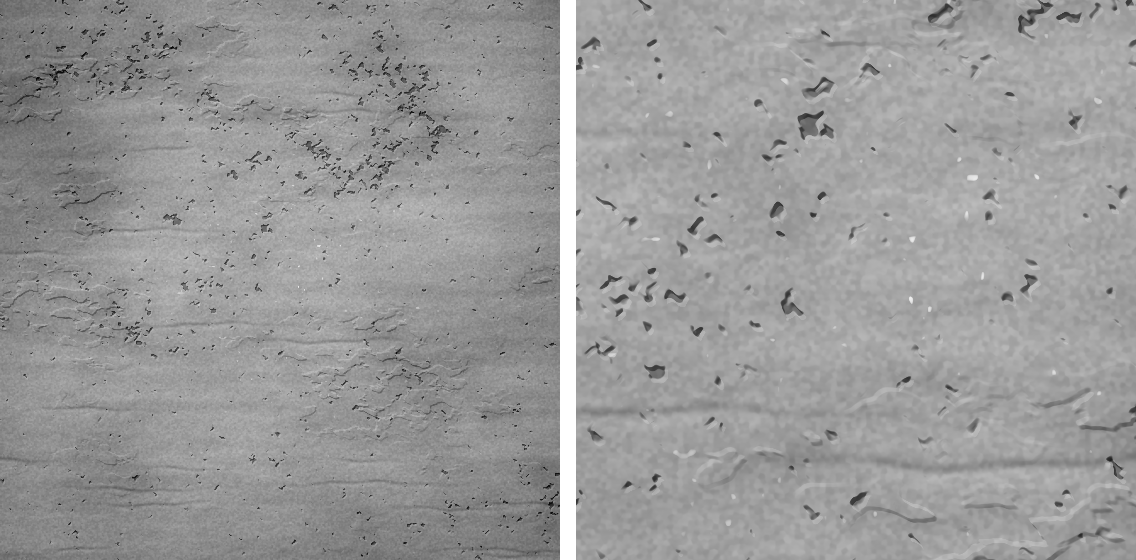
Left: the whole. Right: its middle third, enlarged.
Reproduce this texture procedurally as a Shadertoy shader.

```glsl
// A worn grey plaster wall: a soft vignette with mottling, trowel streaks,
// flaking crust and clustered pits. Cellular noise gives both the tone and a
// height field, which is lit by comparing it with a point towards the light.

float hash(vec2 p) {
    vec3 q = fract(p.xyx * vec3(0.1031, 0.1030, 0.0973));
    q += dot(q, q.yzx + 33.33);
    return fract((q.x + q.y) * q.z);
}

// Random cell values, blended softly around scattered sites
float cells(vec2 p) {
    vec2 id = floor(p), f = p - id;
    float sum = 0.0, total = 0.0;
    for (int y = -1; y <= 1; y++)
    for (int x = -1; x <= 1; x++) {
        vec2 o = vec2(x, y), cell = id + o;
        vec2 site = o + 0.15 + 0.7 * vec2(hash(cell + 17.3), hash(cell + 41.7));
        vec2 d = f - site;
        float weight = exp(-5.0 * dot(d, d));
        sum += hash(cell) * weight;
        total += weight;
    }
    return sum / total;
}

// Layered cell values, about 0.5 on average
float clouds(vec2 p) {
    float sum = 0.0, amp = 0.533;
    for (int i = 0; i < 4; i++) {
        sum += amp * cells(p);
        p = mat2(1.9, 0.3, -0.3, 1.9) * p + 11.7;
        amp *= 0.5;
    }
    return sum;
}

// Ragged holes of mixed size where two layers of cells are both high
float pits(vec2 p, float pitted) {
    p += 0.0016 * sin(p.yx * vec2(310.0, 270.0)) + 0.0008 * sin(p.yx * 690.0);
    float n = 0.6 * cells(p * vec2(92.0, 115.0))
            + 0.4 * cells(p * vec2(205.0, 240.0) + 7.0);
    float level = 0.87 - 0.19 * pitted;
    return smoothstep(level - 0.04, level + 0.06, n);
}

// Raised flakes in rough areas, faint ripples elsewhere
float crust(vec2 p, float rough) {
    p += 0.003 * sin(p.yx * vec2(140.0, 95.0));
    float n = clouds(p * vec2(30.0, 58.0));
    return smoothstep(0.53, 0.59, n) * rough + 0.75 * n;
}

// Long trowel marks: a dark groove with a pale lower lip
float trowelMarks(vec2 p) {
    float tone = 0.0;
    for (int i = 0; i < 20; i++) {
        float k = float(i);
        vec2 d = p - vec2(hash(vec2(k, 3.0)), hash(vec2(k, 8.0)));
        d.y += 0.003 * sin(d.x * 23.0 + k) + 0.0015 * sin(d.x * 71.0 + 2.0 * k);
        float reach = d.x / (0.04 + 0.10 * hash(vec2(k, 5.0)));
        float along = exp(-reach * reach);
        float groove = d.y / 0.0028, lip = (d.y + 0.006) / 0.004;
        tone += along * (0.35 * exp(-lip * lip) - exp(-groove * groove));
    }
    return tone;
}

void mainImage(out vec4 fragColor, in vec2 fragCoord) {
    vec2 p = fragCoord / iResolution.y;
    vec2 fromCentre = p - vec2(0.52, 0.5);
    float middle = exp(-22.0 * dot(fromCentre, fromCentre));
    float top = smoothstep(0.6, 1.0, p.y);

    // Where the surface is pitted or flaking, broken into small clusters
    float pitted = smoothstep(0.46, 0.8,
        clouds(p * vec2(5.0, 6.0) + 3.0) + 0.10 * middle + 0.05 * top);
    pitted *= 0.3 + 0.9 * smoothstep(0.3, 0.75, cells(p * vec2(27.0, 34.0) + 5.0));
    float rough = smoothstep(0.53, 0.76, clouds(p * vec2(4.0, 9.0) + 31.0) + 0.04 * top);
    pitted = min(pitted + 0.2 * rough, 1.1);

    // Broad tone
    float grey = 0.65 - 0.40 * dot(fromCentre, fromCentre) - 0.03 * top;
    grey += 0.22 * (clouds(p * vec2(3.0, 4.0) + 53.0) - 0.5);
    grey += 0.05 * (cells(p * vec2(5.0, 60.0)) - 0.5);
    grey += 0.10 * trowelMarks(p);
    grey -= 0.05 * rough + 0.04 * pitted;

    // Relief lit from the upper left
    vec2 toLight = vec2(-0.0016, 0.0024);
    float hole = pits(p, pitted);
    float holeStep = pits(p + toLight, pitted) - hole;
    float crustStep = crust(p, rough) - crust(p + toLight, rough);
    grey += 0.18 * clamp(holeStep, -1.0, 0.35) + 0.21 * clamp(crustStep, -1.0, 0.4);
    grey -= 0.20 * hole;

    // Fine grain and pale mineral specks
    grey += 0.08 * (cells(p * 330.0) - 0.5);
    grey += 0.22 * smoothstep(0.955, 0.99, cells(p * 190.0 + 23.0)) * (0.25 + middle);

    fragColor = vec4(vec3(clamp(grey, 0.04, 0.95)), 1.0);
}
```
